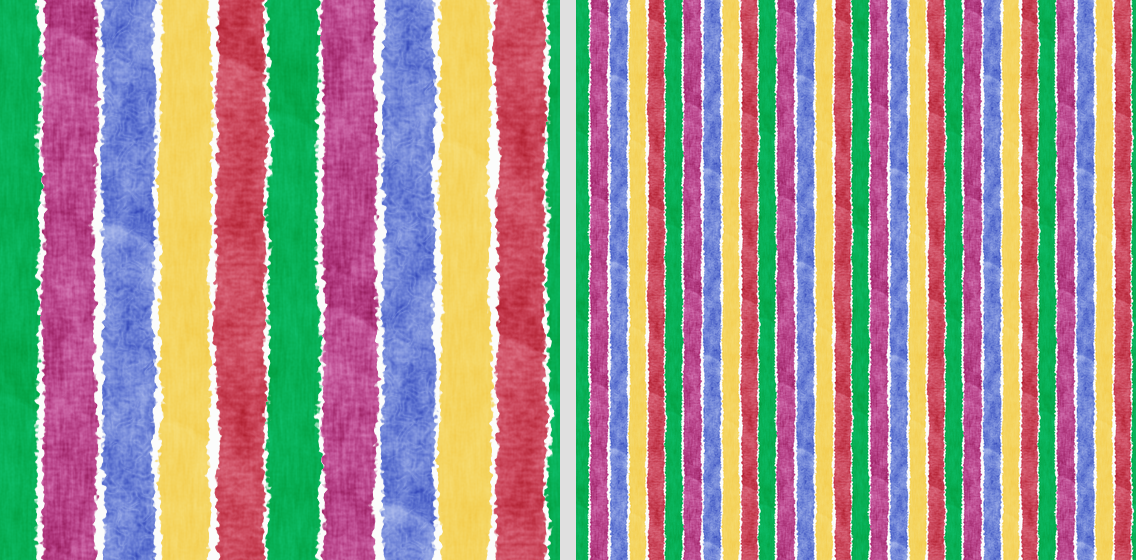
Left, the tile; right, the same tile 3 across and 3 down.
Write a WebGL 1 fragment shader that draws this pattern.

```glsl
precision highp float;
// Hand-painted vertical stripes in five colours with ragged edges on white.

uniform vec2 u_resolution;

#define STRIPES 10.0      // stripes across the canvas
#define PAINTS 5.0        // colours in one group
#define OFFSET 0.28       // centre of the first stripe, in stripes
#define SWAY 0.10         // slow wander of the edges
#define RAGGED 0.085      // fine roughness of the edges
#define EDGE_SOFT 0.02    // edge blur, in stripes
#define GROUND vec3(0.985, 0.988, 0.985)

vec2 gradientAt(vec2 cell, float periodY) {
  cell.y = mod(cell.y, periodY);
  vec3 h = fract(cell.xyx * vec3(0.1031, 0.1030, 0.0973));
  h += dot(h, h.yzx + 33.33);
  float angle = 6.28318 * fract((h.x + h.y) * h.z);
  return vec2(cos(angle), sin(angle));
}

// Gradient noise, about -0.7 to 0.7, that wraps in y.
float noise(vec2 p, float periodY) {
  vec2 i = floor(p), f = p - i;
  vec2 w = f * f * f * (f * (f * 6.0 - 15.0) + 10.0);
  vec2 e = vec2(1.0, 0.0);
  float a = dot(gradientAt(i, periodY), f);
  float b = dot(gradientAt(i + e, periodY), f - e);
  float c = dot(gradientAt(i + e.yx, periodY), f - e.yx);
  float d = dot(gradientAt(i + 1.0, periodY), f - 1.0);
  return mix(mix(a, b, w.x), mix(c, d, w.x), w.y);
}

// Noise over a stripe: freq.x cells across it, freq.y down the canvas.
float stripeNoise(vec2 p, vec2 freq, float seed) {
  return noise(p * freq + vec2(seed * 37.0 + 11.37, 0.0), freq.y);
}

// Colour; brush = (ticks, streaks, creases, contrast); form = (shift, half width).
void paintOf(float k, out vec3 colour, out vec4 brush, out vec2 form) {
  if (k < 0.5) {
    colour = vec3(0.03, 0.69, 0.34);
    brush = vec4(0.2, 0.8, 0.3, 0.24); form = vec2(-0.035, 0.450);
  } else if (k < 1.5) {
    colour = vec3(0.73, 0.28, 0.55);
    brush = vec4(0.7, 0.8, 0.4, 0.50); form = vec2(-0.035, 0.455);
  } else if (k < 2.5) {
    colour = vec3(0.45, 0.53, 0.85);
    brush = vec4(0.4, 0.3, 1.1, 0.62); form = vec2(0.025, 0.460);
  } else if (k < 3.5) {
    colour = vec3(0.96, 0.835, 0.38);
    brush = vec4(0.1, 0.8, 0.4, 0.24); form = vec2(0.030, 0.450);
  } else {
    colour = vec3(0.80, 0.29, 0.37);
    brush = vec4(1.0, 0.3, 0.4, 0.42); form = vec2(0.025, 0.420);
  }
}

// Signed distance to the torn outline, in stripes; negative inside.
float outline(vec2 p, vec2 form, float k) {
  float x = p.x - form.x;
  float seed = k + (x < 0.0 ? 20.0 : 40.0);
  float sway = stripeNoise(vec2(0.0, p.y), vec2(1.0, 6.0), seed)
             + 0.5 * stripeNoise(vec2(0.0, p.y), vec2(1.0, 19.0), seed + 5.0);
  float torn = stripeNoise(p, vec2(7.0, 76.0), seed)
             + 0.5 * stripeNoise(p, vec2(15.0, 150.0), seed);
  return abs(x) - form.y + SWAY * sway + RAGGED * torn;
}

// Curved overlap of two strokes: pale on one side, dark on the other.
float strokeJoint(vec2 p, float k) {
  float d = fract(0.95 - p.y - 0.35 * (k - 1.0) - 0.045 * (p.x + 0.5) * (p.x + 0.5));
  return exp(-14.0 * d) * smoothstep(0.0, 0.006, d)
       - exp(-14.0 * (1.0 - d)) * smoothstep(0.0, 0.006, 1.0 - d);
}

// Light and dark of the dry brush, around zero.
float brushTone(vec2 p, vec4 brush, float k) {
  float blotch = stripeNoise(p, vec2(1.6, 9.0), k) + 0.7 * stripeNoise(p, vec2(3.5, 28.0), k);
  float ticks = stripeNoise(p, vec2(5.0, 128.0), k + 60.0);
  float streaks = stripeNoise(p, vec2(15.0, 20.0), k + 70.0)
                + 0.6 * stripeNoise(p, vec2(26.0, 44.0), k + 75.0);
  vec2 bend = vec2(stripeNoise(p, vec2(4.0, 40.0), k + 80.0),
                   0.1 * stripeNoise(p, vec2(4.0, 40.0), k + 85.0));
  float crease = 0.5 - 3.0 * abs(stripeNoise(p + 0.25 * bend, vec2(6.0, 58.0), k + 90.0));
  float speckle = stripeNoise(p, vec2(20.0, 200.0), k + 95.0);
  return 1.1 * blotch + dot(brush.xyz, vec3(1.2 * ticks, 1.1 * streaks, 0.5 * crease))
       + 0.5 * speckle + 0.65 * strokeJoint(p, k);
}

void main() {
  vec2 uv = gl_FragCoord.xy / u_resolution;
  float across = uv.x * STRIPES - OFFSET + 0.5;
  float blur = max(EDGE_SOFT, STRIPES / u_resolution.x);

  // Find the nearest stripe; every second group drops by half the canvas.
  float nearest = 9.0, paint = 0.0;
  vec2 place = vec2(0.0);
  vec3 colour;
  vec4 brush;
  vec2 form;
  for (int n = -1; n <= 1; n++) {
    float cell = floor(across) + float(n);
    float id = mod(cell, STRIPES);
    float k = mod(id, PAINTS);
    vec2 p = vec2(across - cell - 0.5, uv.y + 0.5 * floor(id / PAINTS));
    paintOf(k, colour, brush, form);
    float d = outline(p, form, k);
    if (d < nearest) { nearest = d; paint = k; place = p; }
  }

  paintOf(paint, colour, brush, form);
  float tone = brushTone(place, brush, paint);
  colour = pow(colour, vec3(exp2(-tone * brush.w)));
  float cover = 1.0 - smoothstep(-blur, blur, nearest);
  gl_FragColor = vec4(mix(GROUND, colour, cover), 1.0);
}
```
